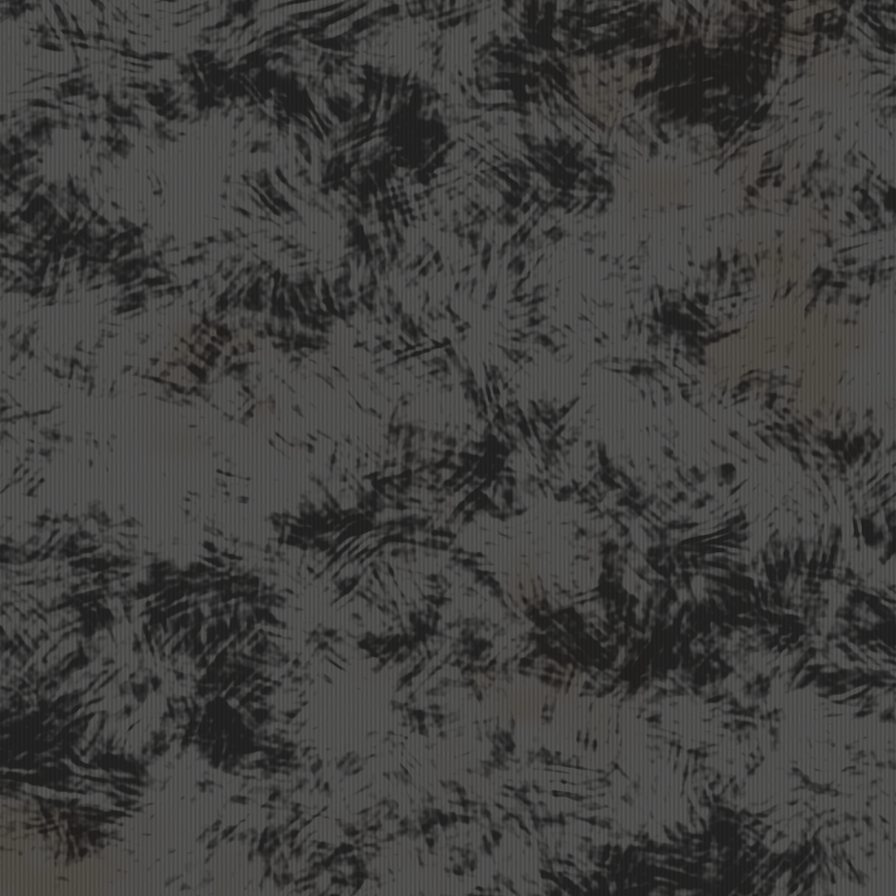
A WebGL 1 fragment shader for this texture:

```glsl
precision highp float;
// Worn charcoal cloth: fine vertical ribs under dark, cross-scratched blotches.

uniform vec2 u_resolution;

#define LIGHT_CLOTH vec3(0.312, 0.312, 0.310)
#define DARK_WEAR vec3(0.128, 0.128, 0.127)
#define STAIN_TINT vec3(0.96, 0.89, 0.79)
#define BLOTCH_SCALE vec2(5.0, 6.5)
#define BLOTCH_GAIN 0.68
#define FIBRE_SCALE vec2(32.0, 220.0)
#define FIBRE_WEIGHT 0.58
#define WEAR_START -0.40
#define WEAR_FULL 1.50
#define RIB_COUNT 204.0
#define RIB_DEPTH 0.075

const float PI = 3.14159;

float hash(vec2 p) {
  vec3 q = fract(vec3(p.xyx) * 0.1031);
  q += dot(q, q.yzx + 33.33);
  return fract((q.x + q.y) * q.z);
}

float noise(vec2 p) {
  vec2 cell = floor(p);
  vec2 f = fract(p);
  f = f * f * (3.0 - 2.0 * f);
  float low = mix(hash(cell), hash(cell + vec2(1.0, 0.0)), f.x);
  float high = mix(hash(cell + vec2(0.0, 1.0)), hash(cell + 1.0), f.x);
  return mix(low, high, f.y);
}

mat2 rotation(float angle) {
  float c = cos(angle);
  float s = sin(angle);
  return mat2(c, s, -s, c);
}

// Layered noise for the blotches, from broad clusters to fine crumbs.
float blotches(vec2 uv) {
  vec2 p = uv * BLOTCH_SCALE + 17.0;
  float sum = 0.0;
  float total = 0.0;
  float amplitude = 1.0;
  for (int i = 0; i < 6; i++) {
    sum += amplitude * noise(p);
    total += amplitude;
    amplitude *= BLOTCH_GAIN;
    p = rotation(0.45) * p * 2.03 + 31.7;
  }
  return sum / total;
}

// Thin strokes in six directions; each direction prevails in its own patches.
float fibres(vec2 uv) {
  vec2 bend = vec2(noise(uv * 19.0 + 5.0), noise(uv * 19.0 + 63.0)) * 0.012;
  float sum = 0.0;
  float total = 0.0;
  for (int i = 0; i < 6; i++) {
    float k = float(i);
    float share = noise(uv * 16.0 + k * 23.7);
    share = share * share + 0.02;
    vec2 p = rotation(k * PI / 6.0 + 0.2) * (uv + bend);
    sum += share * noise(p * FIBRE_SCALE + 300.0 + k * 41.3);
    total += share;
  }
  return sum / total;
}

// Ribs with small breaks along their length; fades when too fine to resolve.
float ribs(vec2 uv) {
  float wave = cos(2.0 * PI * RIB_COUNT * uv.x);
  float breaks = 0.6 + 0.8 * noise(uv * vec2(RIB_COUNT, 170.0));
  float visible = smoothstep(1.5, 2.3, u_resolution.y / RIB_COUNT);
  return wave * breaks * visible;
}

void main() {
  vec2 uv = gl_FragCoord.xy / u_resolution.y;

  // Both layers are scaled to a similar spread before they are added.
  float blotch = (blotches(uv) - 0.5) / 0.104;
  float fibre = (fibres(uv) - 0.5) / 0.115;
  float grain = noise(uv * 256.0 + 90.0) - 0.5;
  float wear = 0.82 * blotch + FIBRE_WEIGHT * fibre + 0.35 * grain;
  float darkness = smoothstep(WEAR_START, WEAR_FULL, wear);

  vec3 color = mix(LIGHT_CLOTH, DARK_WEAR, darkness);
  color *= 1.0 + RIB_DEPTH * ribs(uv);

  // Faint brown stains, broken up by a finer layer.
  float stain = 0.75 * noise(uv * vec2(4.5, 3.5) + 8.0) + 0.25 * noise(uv * 24.0);
  color *= mix(vec3(1.0), STAIN_TINT, 0.7 * smoothstep(0.58, 0.85, stain));

  gl_FragColor = vec4(color, 1.0);
}
```
